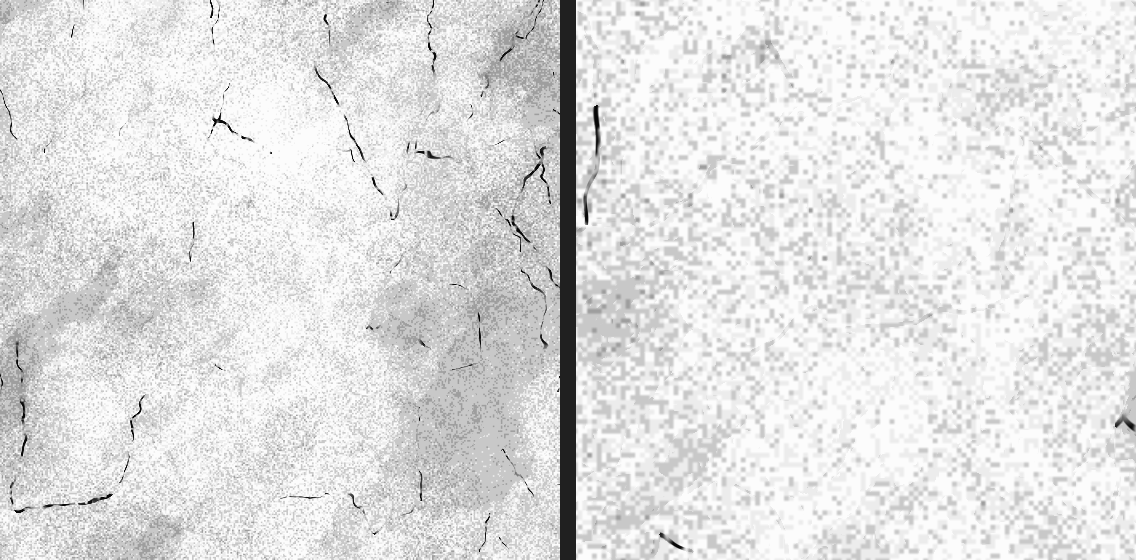
Left: the whole. Right: its middle third, enlarged.
Write a three.js fragment shader that draws this texture.

```glsl
// Pale marble: clouds, ragged patches and cellular facets set a grey tone,
// which is broken into fine speckled grains of a few flat greys. Cellular
// borders, partly switched off, form the broken dark cracks and faint veins.

varying vec2 vUv;

const vec3 WHITE = vec3(0.99);
const vec3 PALE = vec3(0.925);
const vec3 GREY = vec3(0.785);
const vec3 DEEP = vec3(0.62);
const vec3 CRACK = vec3(0.03);

const float GRAINS = 350.0;         // grains across the canvas
const float PALE_FROM = 0.34;       // tone limits of the flat greys
const float GREY_FROM = 0.64;
const float DEEP_FROM = 1.16;
const float TONE = 0.46;            // mean darkness
const vec2 CRACK_CELLS = vec2(5.5, 2.6);
const vec2 FINE_CELLS = vec2(12.0, 8.0);
const vec2 FACET_CELLS = vec2(7.0, 4.0);
const float CRACK_WIDTH = 0.0019;
const float EDGE = 0.0009;          // softness of crack borders

float hash(vec2 p) {
  vec3 q = fract(vec3(p.xyx) * 0.1031);
  q += dot(q, q.yzx + 33.33);
  return fract((q.x + q.y) * q.z);
}

vec2 hash2(vec2 p) {
  return vec2(hash(p + 17.3), hash(p + 71.9));
}

float noise(vec2 p) {
  vec2 i = floor(p), f = fract(p);
  f = f * f * (3.0 - 2.0 * f);
  return mix(mix(hash(i), hash(i + vec2(1, 0)), f.x),
             mix(hash(i + vec2(0, 1)), hash(i + 1.0), f.x), f.y);
}

float clouds(vec2 p) {
  float sum = 0.0, weight = 0.5;
  for (int k = 0; k < 6; k++) {
    sum += weight * noise(p);
    p = mat2(1.6, 1.2, -1.2, 1.6) * p + 5.7;
    weight *= 0.56;
  }
  return sum / 1.1;
}

// Cellular noise: x border distance in canvas units, y border id, z cell id
vec3 cells(vec2 uv, vec2 count) {
  vec2 p = uv * count + 20.0, base = floor(p);
  vec2 nearCell = base, nearOffset = vec2(9.0);
  for (int y = -1; y <= 1; y++)
    for (int x = -1; x <= 1; x++) {
      vec2 c = base + vec2(x, y), o = c + hash2(c) - p;
      if (dot(o, o) < dot(nearOffset, nearOffset)) {
        nearOffset = o;
        nearCell = c;
      }
    }
  float border = 9.0, id = 0.0;
  for (int y = -2; y <= 2; y++)
    for (int x = -2; x <= 2; x++) {
      vec2 c = nearCell + vec2(x, y), o = c + hash2(c) - p;
      vec2 gap = o - nearOffset;
      if (dot(gap, gap) > 0.0001) {
        vec2 n = normalize(gap);
        float d = dot(0.5 * (o + nearOffset), n) / length(n * count);
        if (d < border) {
          border = d;
          id = hash(c + nearCell + 3.1);
        }
      }
    }
  return vec3(border, id, hash(nearCell + 41.0));
}

// Flat grey of one grain, chosen by tone plus a random offset
vec3 grain(vec2 cell, float tone, float spread) {
  float t = tone + spread * (hash(cell) + hash(cell + 307.0) - 1.0);
  vec3 c = t < PALE_FROM ? WHITE : t < GREY_FROM ? PALE : GREY;
  return t > DEEP_FROM ? DEEP : c;
}

float line(float d, float width) {
  return 1.0 - smoothstep(width - EDGE * 0.5, width + EDGE, d);
}

void main() {
  // Wobble the plane with layered sines and noise
  vec2 uv = vUv;
  vec2 bend = 0.006 * sin(uv.yx * vec2(17.0, 13.0) + 2.0 * sin(uv * 9.0));
  bend += 0.018 * (vec2(noise(uv * 16.0), noise(uv * 16.0 + 50.0)) - 0.5);
  bend += 0.012 * (vec2(noise(uv * 60.0), noise(uv * 60.0 + 90.0)) - 0.5);
  vec2 p = uv + bend;

  vec3 crack = cells(vec2(p.x - 0.16 * p.y, p.y), CRACK_CELLS);
  vec3 fine = cells(p, FINE_CELLS);
  vec3 facet = cells(vec2(p.x - 0.6 * p.y, p.y) + bend, FACET_CELLS);

  // Cracks favour the right side; the rest of the borders stay faint
  float right = smoothstep(0.65, 1.0, uv.x);
  float crackOn = step(0.6, crack.y);
  float fineOn = step(0.93 - 0.3 * right, fine.y);

  // Tone: clouds and facets, darker at the sides, light above
  float tone = TONE + 1.0 * (clouds(uv * vec2(5.0, 4.0) + bend * 9.0) - 0.5);
  tone += 0.26 * (facet.z - 0.5) + 0.3 * (noise(p * 45.0) - 0.5);
  tone += 0.26 * (smoothstep(0.0, 0.5, abs(uv.x - 0.47)) - 0.4);
  tone -= 0.14 * exp(-12.0 * dot(uv - vec2(0.47, 0.8), uv - vec2(0.47, 0.8)));
  tone += 0.18 * crackOn * exp(-70.0 * crack.x);
  tone += 0.22 * line(fine.x, 0.0014) * step(0.55, fine.y);

  // Solid ragged patches, drawn out along the rising diagonal
  vec2 slant = vec2(p.x + p.y, (p.x - p.y) * 2.2) * 3.2;
  float patchArea = smoothstep(0.58, 0.66, clouds(slant + 8.0) + 0.1 * right);
  tone += 0.3 * patchArea;
  float spread = mix(0.5, 1.0, noise(uv * 9.0 + 31.0)) - 0.22 * patchArea;

  // Blend the four nearest grains over narrow borders
  vec2 g = uv * GRAINS - 0.5, i = floor(g), f = smoothstep(0.12, 0.88, fract(g));
  vec3 color = mix(
    mix(grain(i, tone, spread), grain(i + vec2(1, 0), tone, spread), f.x),
    mix(grain(i + vec2(0, 1), tone, spread), grain(i + 1.0, tone, spread), f.x),
    f.y);

  // Dark cracks, broken into dashes and flecks
  float ink = smoothstep(0.3, 0.6, noise(uv * 30.0 + 4.0));
  ink *= smoothstep(0.1, 0.6, noise(uv * GRAINS * 0.5));
  float width = CRACK_WIDTH * mix(0.4, 1.2, noise(uv * 26.0));
  float dark = max(crackOn * line(crack.x, width),
                   fineOn * line(fine.x, width * 0.7));
  gl_FragColor = vec4(mix(color, CRACK, dark * ink), 1.0);
}
```
